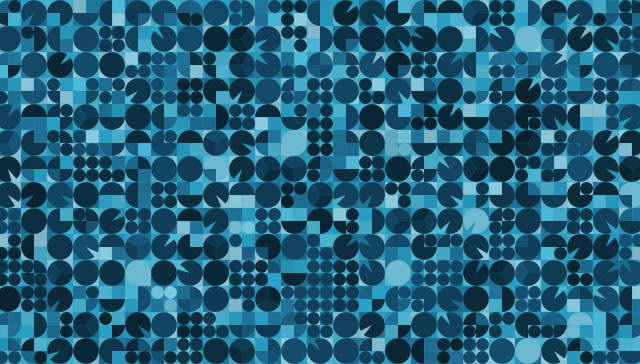
This pattern is drawn by a Shadertoy shader. Its source:

```glsl
#define ROWS 14.0
#define SAMPLES 3
#define FULL_SHARE 0.38
#define SMALL_SHARE 0.20
#define HALF_SHARE 0.10
#define NOTCH_SHARE 0.36
#define SECTOR_SHARE 0.22
#define NOTCH_ANGLE 0.21
#define SEAM_WIDTH 0.012
#define DRIFT 0.30

const float TAU = 6.2831853;
const vec3 INK = vec3(0.035, 0.14, 0.19);
const vec3 NAVY = vec3(0.08, 0.30, 0.43);
const vec3 TEAL = vec3(0.12, 0.44, 0.58);
const vec3 AZURE = vec3(0.16, 0.60, 0.74);
const vec3 SKY = vec3(0.29, 0.69, 0.80);
const vec3 PALE = vec3(0.52, 0.75, 0.82);

float hash(vec2 p, float salt) {
    vec3 q = fract(vec3(p.xyx + salt * 17.31) * vec3(0.1031, 0.1030, 0.0973));
    q += dot(q, q.yzx + 33.33);
    return fract((q.x + q.y) * q.z);
}

vec2 gradient(vec2 p) {
    float a = TAU * hash(p, 9.0);
    return vec2(cos(a), sin(a));
}

float gradientNoise(vec2 p) {
    vec2 i = floor(p), f = fract(p);
    vec2 u = f * f * f * (f * (f * 6.0 - 15.0) + 10.0);
    vec2 e = vec2(1.0, 0.0);
    float low = mix(dot(gradient(i), f), dot(gradient(i + e), f - e), u.x);
    float high = mix(dot(gradient(i + e.yx), f - e.yx),
                     dot(gradient(i + 1.0), f - 1.0), u.x);
    return mix(low, high, u.y);
}

float fill(float d, float px) {
    return 1.0 - smoothstep(-px, px, d);
}

vec3 squareColor(float t) {
    vec3 c = t < 0.27 ? TEAL : t < 0.54 ? AZURE : t < 0.85 ? SKY : PALE;
    return c * (0.94 + 0.12 * fract(t * 37.0));
}

// Dark sectors split by three thin spokes
vec3 sectorShade(vec3 c, vec2 f, float turn, float px) {
    float third = TAU / 3.0;
    float a = mod(atan(f.y, f.x) + turn * TAU / 4.0, TAU);
    float edge = length(f) * sin(third * 0.5 - abs(mod(a, third) - third * 0.5));
    c *= 0.82 + 0.17 * floor(a / third);
    return mix(c, TEAL, 0.55 * fill(edge - 0.007, px));
}

// Narrow wedge opening from the disc centre
float notch(vec2 f, float angle) {
    vec2 axis = vec2(cos(angle), sin(angle));
    vec2 q = vec2(dot(f, axis), abs(f.x * axis.y - f.y * axis.x));
    return q.y * cos(NOTCH_ANGLE) - q.x * sin(NOTCH_ANGLE);
}

vec3 pattern(vec2 p, float px) {
    vec2 tile = floor(p), quad = floor(p * 2.0);
    vec2 f = fract(p) - 0.5, g = (fract(p * 2.0) - 0.5) * 0.5;
    float kind = hash(tile, 1.0), variant = hash(tile, 2.0);
    float pick = hash(quad, 3.0), turn = floor(hash(tile, 4.0) * 4.0);
    float drift = DRIFT * gradientNoise(tile * 0.27 + 3.7);

    // Squares with faint seams
    vec3 color = squareColor(clamp(hash(quad, 5.0) + drift, 0.0, 0.999));
    vec2 seam = 0.25 - abs(g);
    color = mix(color, AZURE, 0.4 * fill(min(seam.x, seam.y) - SEAM_WIDTH, px));

    // Disc shade shared by a tile
    float shade = clamp(hash(tile, 6.0) + drift, 0.0, 1.0);
    vec3 ink = mix(INK, NAVY, shade);
    if (hash(tile, 7.0) + drift > 1.0) ink = mix(SKY, PALE, 0.6);

    float big = length(f) - 0.493, small = length(g) - 0.246;
    float shape = big;
    if (kind < FULL_SHARE) {
        if (variant < NOTCH_SHARE) {
            float angle = (turn + 0.5) * TAU / 4.0 + (hash(tile, 8.0) - 0.5) * 0.6;
            shape = max(big, -notch(f, angle));
        } else if (variant < NOTCH_SHARE + SECTOR_SHARE) {
            ink = sectorShade(ink, f, turn + 1.0 / 3.0, px);
        }
    } else if (kind < FULL_SHARE + SMALL_SHARE) {
        shape = pick < 0.88 ? small : 1.0;
        ink *= 0.9 + 0.2 * hash(quad, 10.0);
    } else if (kind < FULL_SHARE + SMALL_SHARE + HALF_SHARE) {
        float a = turn * TAU / 4.0;
        shape = max(big, dot(f, vec2(cos(a), sin(a))));
    } else {
        // Each quadrant: quarter disc, small disc or bare square
        shape = pick < 0.60 ? big : pick < 0.74 ? small : 1.0;
        if (pick > 0.42 && pick < 0.60) ink = mix(NAVY, TEAL, hash(quad, 11.0));
    }
    return mix(color, ink, fill(shape, px));
}

void mainImage(out vec4 fragColor, in vec2 fragCoord) {
    float scale = ROWS / iResolution.y, n = float(SAMPLES);
    vec3 sum = vec3(0.0);
    for (int j = 0; j < SAMPLES; j++)
    for (int i = 0; i < SAMPLES; i++) {
        vec2 offset = (vec2(i, j) + 0.5) / n - 0.5;
        vec2 p = (fragCoord + offset - vec2(0.5 * iResolution.x, 0.0)) * scale;
        sum += pattern(p + vec2(40.5, 20.0), 0.5 * scale / n);
    }
    fragColor = vec4(sum / (n * n), 1.0);
}
```
